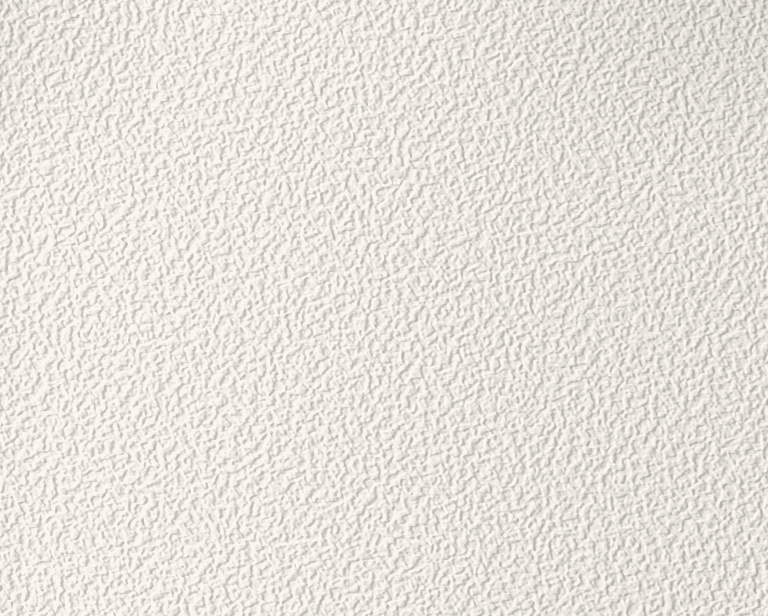
Write a Shadertoy shader that draws this texture.

```glsl
// Embossed off-white plaster wallpaper, raked by soft light from the left.

#define GRAIN 84.0                    // relief cells per canvas height
#define FINE_AMOUNT 0.62              // strength of the small crumbs
#define COARSE_AMOUNT 0.22            // strength of the wider plateaus
#define GRIT 0.42                     // roughness that breaks up the edges
#define WARP 0.25                     // raggedness of the outlines
#define EDGE 0.32                     // softness of the plateau edges
#define REACH 0.36                    // shading distance, in cells
#define LIGHT_DIR vec2(-0.93, 0.37)   // direction towards the light
#define SHADOW_GAIN 0.290
#define GLINT_GAIN 0.150
#define WHITE_LIMIT 0.985
#define TINT vec3(1.0, 0.985, 0.955)

const mat2 TURN = mat2(0.8, 0.6, -0.6, 0.8);

// Unit gradient at a lattice point, from an integer hash.
vec2 latticeGradient(vec2 cell) {
    uvec2 q = uvec2(ivec2(cell) + 4096);
    uint h = q.x * 1597334677u ^ q.y * 3812015801u;
    h = (h ^ (h >> 15)) * 2246822519u;
    h ^= h >> 13;
    float angle = float(h & 65535u) / 65536.0 * 6.28319;
    return vec2(cos(angle), sin(angle));
}

float gradientNoise(vec2 p) {
    vec2 cell = floor(p), f = p - cell;
    vec2 u = f * f * f * (f * (f * 6.0 - 15.0) + 10.0);
    vec2 e = vec2(1.0, 0.0);
    float a = dot(latticeGradient(cell), f);
    float b = dot(latticeGradient(cell + e.xy), f - e.xy);
    float c = dot(latticeGradient(cell + e.yx), f - e.yx);
    float d = dot(latticeGradient(cell + e.xx), f - e.xx);
    return mix(mix(a, b, u.x), mix(c, d, u.x), u.y);
}

// Flat-topped, ragged islands with crumbs and grit; each octave is turned.
float relief(vec2 p) {
    vec2 bend = vec2(gradientNoise(p * 0.9 + 31.7), gradientNoise(p * 0.9 + 87.3));
    p = TURN * (p + WARP * bend);
    float n = gradientNoise(p);
    n += COARSE_AMOUNT * gradientNoise(TURN * p * 0.5 + 61.9);
    n += FINE_AMOUNT * gradientNoise(TURN * p * 1.7 + 13.1);
    float grit = gradientNoise(TURN * TURN * p * 1.9 + 45.3);
    return smoothstep(-EDGE, EDGE, n) + GRIT * grit;
}

// Broad illumination: bright at the left, dim towards the right and the top corners.
float illumination(vec2 uv) {
    float level = mix(0.947, 0.900, smoothstep(0.05, 1.0, uv.x));
    level -= 0.035 * smoothstep(0.65, 1.0, uv.y) * smoothstep(0.5, 1.0, uv.x);
    level -= 0.035 * smoothstep(0.65, 1.0, uv.y) * smoothstep(0.3, 0.0, uv.x);
    return level - 0.015 * smoothstep(0.05, 0.0, uv.x);
}

void mainImage(out vec4 fragColor, in vec2 fragCoord) {
    vec2 uv = fragCoord / iResolution.xy;
    vec2 p = fragCoord / iResolution.y * GRAIN;

    // Slope along the light: positive faces it, negative lies in shade.
    vec2 stepToLight = 0.5 * REACH * normalize(LIGHT_DIR);
    float slope = relief(p - stepToLight) - relief(p + stepToLight);
    slope /= 1.0 + 0.6 * abs(slope);

    float tone = illumination(uv);
    tone += GLINT_GAIN * max(slope, 0.0) + SHADOW_GAIN * min(slope, 0.0);
    tone = clamp(tone, 0.62, WHITE_LIMIT);

    fragColor = vec4(tone * TINT, 1.0);
}
```
